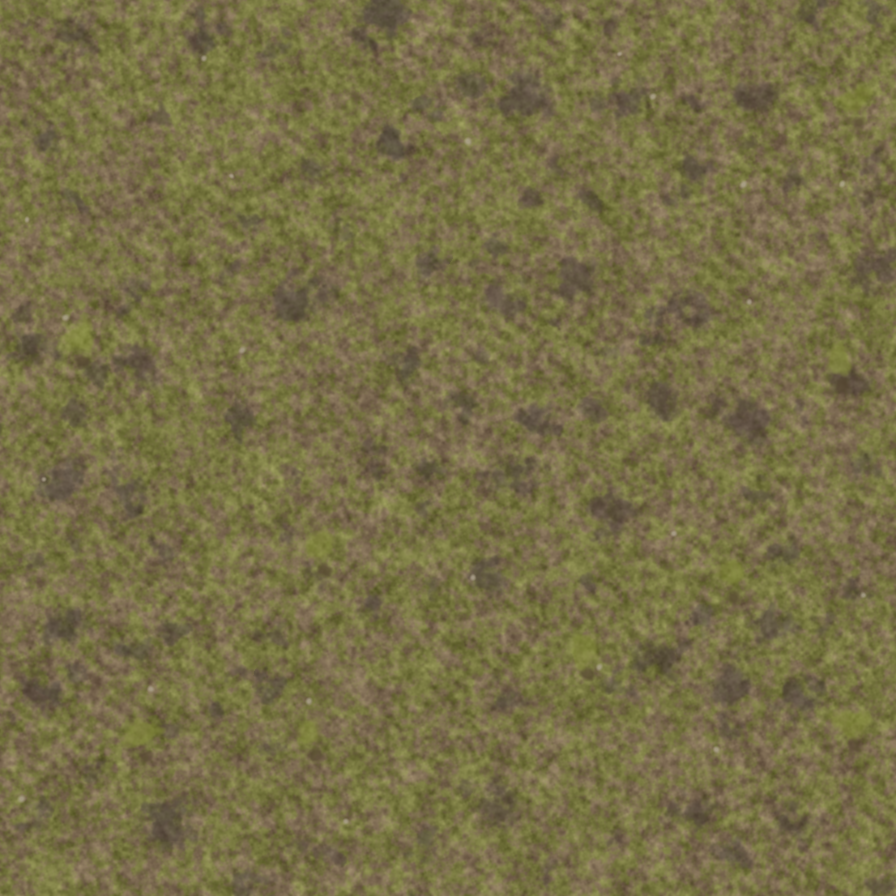
A WebGL 2 fragment shader for this texture:

```glsl
#version 300 es
precision highp float;
// Mossy ground seen from above: grains of green and tan from layered value noise,
// with ragged bare-earth patches, yellow-green tufts and pale pebbles
// scattered on jittered grids.

uniform vec2 u_resolution;
out vec4 fragColor;

float hash(vec2 p) {
    return fract(sin(dot(p, vec2(127.1, 311.7))) * 43758.5453);
}

float noise(vec2 p) {
    vec2 cell = floor(p), f = fract(p);
    f = f * f * (3.0 - 2.0 * f);
    float low = mix(hash(cell), hash(cell + vec2(1, 0)), f.x);
    float high = mix(hash(cell + vec2(0, 1)), hash(cell + vec2(1, 1)), f.x);
    return mix(low, high, f.y);
}

// Three octaves, turned between layers to hide the lattice
float grain(vec2 p) {
    mat2 turn = mat2(0.8, 0.6, -0.6, 0.8);
    float sum = 0.0, weight = 0.5;
    for (int i = 0; i < 3; i++) {
        p = turn * p;
        sum += weight * noise(p);
        p = p * 1.9 + 17.3;
        weight *= 0.6;
    }
    return sum / 0.98;
}

// Offset to the nearest scattered point (xy) and its random value (z)
vec3 scatter(vec2 p, float cells, float chance, float seed) {
    vec2 home = floor(p * cells);
    vec3 nearest = vec3(9.0, 9.0, 0.0);
    for (int y = -1; y <= 1; y++) {
        for (int x = -1; x <= 1; x++) {
            vec2 id = home + vec2(x, y);
            vec2 key = id + seed;
            if (hash(key + 5.7) > chance) continue;
            vec2 jitter = 0.1 + 0.8 * vec2(hash(key), hash(key + 31.4));
            vec2 offset = p - (id + jitter) / cells;
            if (length(offset) < length(nearest.xy)) {
                nearest = vec3(offset, hash(key + 73.9));
            }
        }
    }
    return nearest;
}

void main() {
    vec2 p = gl_FragCoord.xy / min(u_resolution.x, u_resolution.y);

    // Grass and dry litter
    float broad = grain(p * 13.0 + 4.0);
    float clump = grain(p * 48.0 + 51.0);
    float fine = grain(p * 115.0 + 90.0);
    float hue = 0.54 + 0.35 * (broad - 0.5) + 0.6 * (clump - 0.5) + 1.1 * (fine - 0.5);
    vec3 color = mix(vec3(0.484, 0.410, 0.316), vec3(0.466, 0.467, 0.244),
                     smoothstep(0.18, 0.82, hue));

    // Light and dark grains
    float tone = 0.24 * (grain(p * 105.0 + 230.0) - 0.5)
               + 0.09 * (noise(p * 210.0 + 7.0) - 0.5)
               + 0.11 * (grain(p * 38.0 + 140.0) - 0.5);
    color += tone * vec3(1.0, 1.0, 0.8) + 0.006;

    // Bare earth in large and small ragged patches
    vec2 warp = vec2(noise(p * 60.0 + 11.0), noise(p * 60.0 + 83.0)) - 0.5;
    float ragged = 0.036 * (grain(p * 75.0 + 19.0) - 0.5);
    vec3 large = scatter(p + warp * 0.024, 8.0, 0.72, 3.0);
    vec3 small = scatter(p + warp * 0.018, 14.0, 0.5, 41.0);
    float largeEdge = length(large.xy) + ragged - mix(0.010, 0.023, large.z);
    float smallEdge = length(small.xy) + ragged - mix(0.005, 0.013, small.z);
    float earth = max(1.0 - smoothstep(-0.012, 0.010, largeEdge),
                      0.8 * (1.0 - smoothstep(-0.008, 0.008, smallEdge)));
    vec3 soil = mix(vec3(0.355, 0.295, 0.255), vec3(0.335, 0.300, 0.255), small.z);
    color = mix(color, soil + tone * 0.5, earth * 0.75);

    // Yellow-green tufts, each with a dark hollow just below
    vec3 tuft = scatter(p, 4.0, 0.55, 12.0);
    float hollow = length(tuft.xy + vec2(-0.004, 0.027)) + ragged * 0.25;
    color = mix(color, vec3(0.33, 0.27, 0.19), 0.7 * (1.0 - smoothstep(0.003, 0.011, hollow)));
    float leaf = length(tuft.xy + warp * 0.014) + ragged * 0.35;
    color = mix(color, vec3(0.51, 0.53, 0.24) + tone * 0.45,
                0.8 * (1.0 - smoothstep(0.010, 0.020, leaf)));

    // Pale pebbles
    vec3 pebble = scatter(p, 7.0, 0.4, 67.0);
    float pebbleSize = mix(0.0015, 0.0035, pebble.z);
    float pebbleEdge = length(pebble.xy + warp * 0.004);
    float pebbleMask = 1.0 - smoothstep(pebbleSize * 0.3, pebbleSize + 0.0025, pebbleEdge);
    color = mix(color, vec3(0.70, 0.66, 0.58), 0.75 * pebbleMask);

    fragColor = vec4(clamp(color, 0.0, 1.0), 1.0);
}
```
